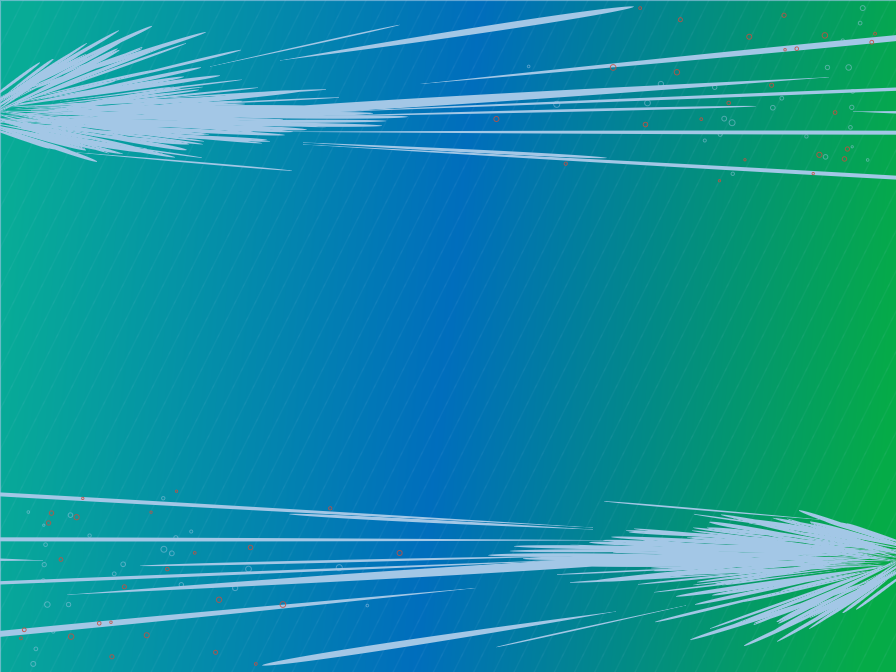
This background is drawn by a WebGL 2 fragment shader. Its source:

```glsl
#version 300 es
precision highp float;
// Two bursts of pale tapered streaks over a teal, blue and green gradient.
// One burst fans from the upper left; a half turn of the canvas gives the other.
// Lengths are in canvas heights, with y measured inward from the nearer edge.

#define FOCUS vec2(-0.035, 0.172)
#define FINE_STREAKS 150
#define DROPS 48
#define STRIPE_GAP 0.030
#define STRIPE_ALPHA 0.10
#define GRADIENT_TILT 0.10

uniform vec2 u_resolution;
out vec4 outColor;

const vec3 TEAL = vec3(0.03, 0.67, 0.59);
const vec3 BLUE = vec3(0.00, 0.43, 0.74);
const vec3 GREEN = vec3(0.02, 0.67, 0.28);
const vec3 PALE = vec3(0.64, 0.78, 0.90);
const vec3 RED = vec3(0.78, 0.30, 0.24);

// Long streaks: start and end points, then half widths.
const vec4 LONG_STREAKS[12] = vec4[12](
    vec4(0.417, 0.090, 0.943, 0.010), vec4(0.625, 0.125, 1.600, 0.031),
    vec4(1.233, 0.115, 0.226, 0.177), vec4(0.400, 0.170, 1.700, 0.118),
    vec4(0.434, 0.174, 1.125, 0.158), vec4(0.400, 0.196, 1.700, 0.198),
    vec4(0.451, 0.212, 0.903, 0.235), vec4(0.451, 0.215, 1.650, 0.282),
    vec4(0.313, 0.099, 0.595, 0.037), vec4(1.270, 0.166, 1.500, 0.170),
    vec4(0.104, 0.226, 0.434, 0.254), vec4(0.017, 0.139, 0.306, 0.048));
const float HALF_WIDTHS[12] = float[12](0.005, 0.0045, 0.0065, 0.0025, 0.002,
    0.003, 0.0025, 0.003, 0.0012, 0.003, 0.0013, 0.003);

float hash(float n) {
    return fract(sin(n * 12.9898 + 4.1) * 43758.5453);
}

float coverage(float dist, float pixel) {
    return clamp(0.5 - dist / pixel, 0.0, 1.0);
}

// Segment whose width swells toward two thirds of its length.
float streak(vec2 q, vec2 a, vec2 b, float halfWidth, float pixel) {
    vec2 along = b - a;
    float t = dot(q - a, along) / dot(along, along);
    if (t <= 0.0 || t >= 1.0) return 0.0;
    float width = halfWidth * 2.6 * t * sqrt(1.0 - t);
    return coverage(length(q - a - along * t) - width, pixel);
}

// Steep streaks are short and shallow ones reach far.
float fineStreaks(vec2 q, float pixel) {
    float cover = 0.0;
    for (int i = 0; i < FINE_STREAKS; i++) {
        float n = float(i) * 5.0;
        float side = 2.0 * hash(n) - 1.0;
        float slope = side * abs(side) * (side < 0.0 ? 0.75 : 0.38);
        float shallow = 1.0 - abs(side);
        float reach = mix(0.10, 0.62, shallow) * mix(0.45, 1.1, hash(n + 1.0));
        float begin = reach * 0.65 * hash(n + 2.0);
        vec2 origin = FOCUS + vec2(0.0, 0.03 * (hash(n + 3.0) - 0.5));
        float halfWidth = mix(0.001, 0.0032, hash(n + 4.0));
        vec2 dir = vec2(1.0, slope);
        cover = max(cover, streak(q, origin + dir * begin,
            origin + dir * (reach + 0.04), halfWidth, pixel));
    }
    return cover;
}

// Little rings, denser toward the far end of the burst.
vec3 addDrops(vec3 color, vec2 q, float pixel) {
    for (int i = 0; i < DROPS; i++) {
        float n = float(i) * 3.0 + 700.0;
        bool isRed = i % 2 == 0;
        float x = mix(isRed ? 0.50 : 0.70, 1.32, sqrt(hash(n)));
        float y = mix(0.01, 0.27, hash(n + 1.0));
        float radius = mix(0.0015, 0.0045, hash(n + 2.0));
        float ring = abs(length(q - vec2(x, y)) - radius) - 0.0007;
        float alpha = coverage(ring, pixel) * (isRed ? 0.85 : 0.5);
        color = mix(color, isRed ? RED : PALE, alpha);
    }
    return color;
}

void main() {
    float pixel = 1.0 / u_resolution.y;
    vec2 p = gl_FragCoord.xy * pixel;
    float aspect = u_resolution.x * pixel;

    // Slightly leaning gradient with a blue ridge in the middle.
    float g = (p.x - 0.5 * aspect - GRADIENT_TILT * (p.y - 0.5)) * 2.0 / aspect;
    vec3 color = mix(BLUE, g < 0.0 ? TEAL : GREEN, min(abs(g), 1.0));

    // Faint dashed diagonal stripes.
    float s = (p.x - 0.5 * p.y) / STRIPE_GAP;
    float stripe = abs(fract(s) - 0.5) * STRIPE_GAP * 0.89;
    float dash = 0.6 + 0.4 * smoothstep(0.3, 0.5, abs(fract(p.y * 40.0) - 0.5));
    color = mix(color, PALE, STRIPE_ALPHA * dash * coverage(stripe - 0.001, pixel));

    // Both bursts share one set of coordinates.
    vec2 q = p.y > 0.5 ? vec2(p.x, 1.0 - p.y) : vec2(aspect - p.x, p.y);
    if (q.y < 0.32) {
        float cover = fineStreaks(q, pixel);
        for (int i = 0; i < 12; i++) {
            vec4 ends = LONG_STREAKS[i];
            cover = max(cover, streak(q, ends.xy, ends.zw, HALF_WIDTHS[i], pixel));
        }
        color = mix(color, PALE, cover);
        color = addDrops(color, q, pixel);
    }

    // Thin pale rim on the left and top.
    float rim = coverage(min(p.x, 1.0 - p.y) - 0.0016, pixel);
    outColor = vec4(mix(color, PALE, 0.6 * rim), 1.0);
}
```
